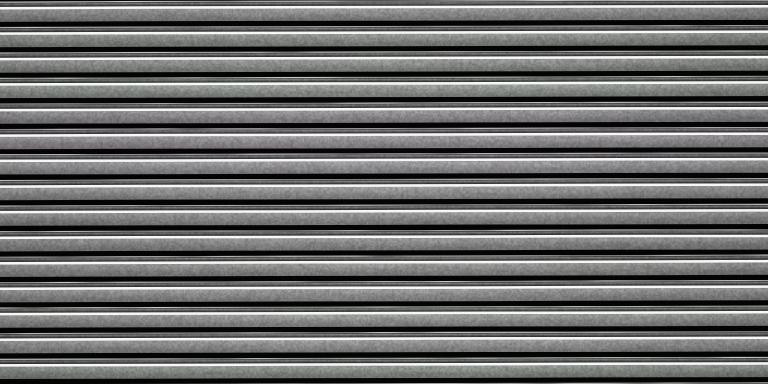
Reproduce this texture procedurally as a WebGL 1 fragment shader.

```glsl
precision highp float;
// Horizontal metal slats: a thin rim, a shaded lip, a bright ridge, a grainy
// grey face and a black gap. Each slat is a stack of filtered bands across
// its height, varied by a row hash, with noise for the brushed, worn face.

uniform vec2 u_resolution;

// Layout: slats per canvas height, offset in slats, rise from left to right
const float SLATS = 15.05;
const float PHASE = -0.015;
const float TILT = 0.005;

// Band borders, measured downward as fractions of one slat
const float RIM_END = 0.045;
const float LIP_START = 0.075;
const float RIDGE_START = 0.21;
const float RIDGE_END = 0.31;
const float FACE_END = 0.795;

// Tones
const vec3 GAP_COLOR = vec3(0.012, 0.014, 0.013);
const vec3 RIM_COLOR = vec3(0.64);
const vec3 SEAM_COLOR = vec3(0.24);
const vec3 LIP_LIGHT = vec3(0.48);
const vec3 LIP_DARK = vec3(0.20);
const vec3 RIDGE_COLOR = vec3(0.97);
const vec3 FACE_LIGHT = vec3(0.60);
const vec3 FACE_DARK = vec3(0.455);
const vec3 TINT = vec3(0.010, -0.008, 0.012);

// Wear and variation
const float GRAIN = 0.20;
const float GRAIN_CELLS = 256.0;
const float STREAKS = 0.06;
const float ROW_TONE = 0.07;
const float EDGE_WOBBLE = 0.012;
const float SIDE_SHADE = 0.10;

float hash(vec2 p) {
  vec3 q = fract(vec3(p.xyx) * 0.1031);
  q += dot(q, q.yzx + 33.33);
  return fract((q.x + q.y) * q.z);
}

float noise(vec2 p) {
  vec2 i = floor(p);
  vec2 f = fract(p);
  f = f * f * (3.0 - 2.0 * f);
  return mix(mix(hash(i), hash(i + vec2(1.0, 0.0)), f.x),
             mix(hash(i + vec2(0.0, 1.0)), hash(i + vec2(1.0, 1.0)), f.x), f.y);
}

// Share of a pixel of height w, centred at t, lying between a and b
float band(float t, float a, float b, float w) {
  return clamp((t - a) / w + 0.5, 0.0, 1.0) - clamp((t - b) / w + 0.5, 0.0, 1.0);
}

void main() {
  vec2 uv = gl_FragCoord.xy / u_resolution;
  vec2 p = gl_FragCoord.xy / u_resolution.y;
  float pixel = SLATS / u_resolution.y;

  // Row index and position inside the slat; the wrap lies in the black gap
  float depth = (1.0 - uv.y + TILT * (uv.x - 0.5)) * SLATS + PHASE;
  float row = floor(depth + 0.1);
  float t = depth - row;
  float rowHash = hash(vec2(row + 3.0, 17.0));
  t += EDGE_WOBBLE * (noise(vec2(uv.x * 5.0, row * 7.0)) + rowHash - 1.0);

  // Surface texture: fine grain plus long soft streaks
  float grain = noise(p * GRAIN_CELLS) * 0.6 + noise(p * GRAIN_CELLS * 0.53 + 71.0) * 0.4 - 0.5;
  float streak = noise(vec2(p.x * 9.0, p.y * 150.0) + 31.0) - 0.5;
  float wear = 1.0 + GRAIN * grain * 1.5 + STREAKS * streak + ROW_TONE * (rowHash - 0.5);
  float side = 2.0 * uv.x - 1.0;
  wear *= 1.0 - SIDE_SHADE * side * side;

  // Shaded bands
  vec3 lip = mix(LIP_LIGHT, LIP_DARK, smoothstep(LIP_START, RIDGE_START, t));
  vec3 face = mix(FACE_LIGHT, FACE_DARK, smoothstep(RIDGE_END, FACE_END, t));
  vec3 tint = TINT * (2.0 * hash(vec2(row + 9.0, 5.0)) - 1.0);
  float rimWear = 0.75 + 0.5 * noise(vec2(uv.x * 24.0, row * 5.0 + 2.0));

  vec3 color = GAP_COLOR * band(t, FACE_END - 1.0, 0.0, pixel);
  color += RIM_COLOR * rimWear * band(t, 0.0, RIM_END, pixel);
  color += SEAM_COLOR * wear * band(t, RIM_END, LIP_START, pixel);
  color += (lip + tint) * wear * band(t, LIP_START, RIDGE_START, pixel);
  color += RIDGE_COLOR * band(t, RIDGE_START, RIDGE_END, pixel);
  color += (face + tint) * wear * band(t, RIDGE_END, FACE_END, pixel);
  color += GAP_COLOR * band(t, FACE_END, 1.0, pixel);

  gl_FragColor = vec4(clamp(color, 0.0, 1.0), 1.0);
}
```
